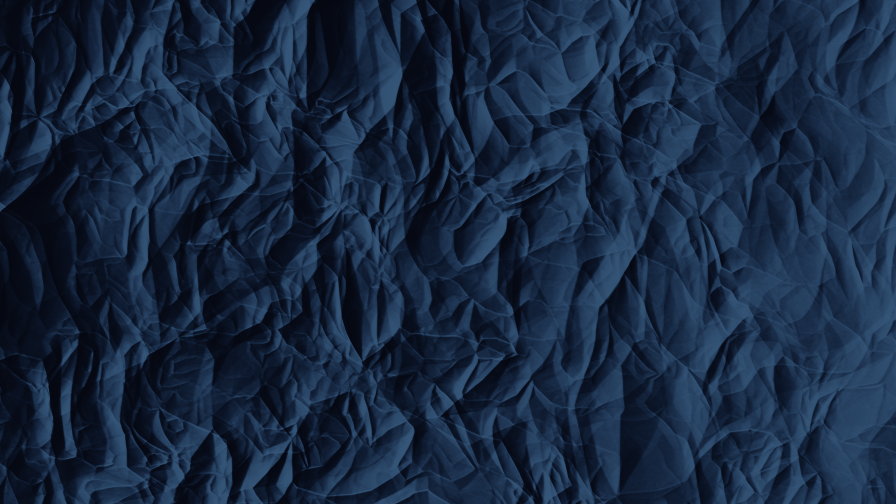
Give the GLSL for this texture, as a Shadertoy shader.

```glsl
// Crumpled navy paper under raking light from the left.
// Folded, bent triangle meshes are summed into a creased height field;
// its slope and crease sharpness are turned into a tone from black to blue.

float hash(vec2 p) {
    vec3 q = fract(p.xyx * 0.1031);
    q += dot(q, q.yzx + 33.33);
    return fract((q.x + q.y) * q.z);
}

// Random heights joined by flat triangles
float facets(vec2 p) {
    vec2 s = p + (p.x + p.y) * 0.366;
    vec2 cell = floor(s), f = s - cell;
    vec2 corner = f.x > f.y ? vec2(1, 0) : vec2(0, 1);
    float hi = max(f.x, f.y), lo = min(f.x, f.y);
    return hash(cell) * (1.0 - hi) + hash(cell + corner) * (hi - lo) + hash(cell + 1.0) * lo;
}

// Soft value noise
float cloud(vec2 p) {
    vec2 cell = floor(p), f = p - cell;
    f = f * f * (3.0 - 2.0 * f);
    float low = mix(hash(cell), hash(cell + vec2(1, 0)), f.x);
    float high = mix(hash(cell + vec2(0, 1)), hash(cell + 1.0), f.x);
    return mix(low, high, f.y);
}

// Height of the sheet: long folds first, then smaller creases
float paperHeight(vec2 p, float roughness) {
    float height = 0.0, freq = 3.5;
    vec2 sway = vec2(cloud(p * 6.0 + 31.0), cloud(p * 6.0 + 57.0));
    vec2 q = p * vec2(1.1, 0.9) + 0.07 * sway + 3.0;
    for (int k = 0; k < 4; k++) {
        vec2 s = q * freq + 17.0 * float(k);
        vec2 bend = vec2(facets(s * 0.8 + 5.3), facets(s * 0.8 + 41.7));
        float v = facets(s + 0.75 * bend);
        // Sharp crests that flatten out into the facets beside them
        float rise = abs(2.0 * v - 1.0);
        float steepness = k == 0 ? 0.7 : k == 1 ? 1.0 : k == 2 ? 0.85 : 0.55 * roughness;
        height += steepness * 0.68 * (0.5 * rise * rise - rise) / freq;
        q = mat2(0.8, -0.6, 0.6, 0.8) * q;
        freq *= 1.95;
    }
    return height;
}

// Light level, roughly a unit normal spread around zero
float lightLevel(vec2 p, float x) {
    float calmSide = smoothstep(0.5, 1.0, x);
    float roughness = mix(0.45, 1.25, smoothstep(0.25, 0.7, cloud(p * 4.5 + 9.0)));
    roughness *= 1.0 - 0.3 * calmSide;

    vec2 away = 0.003 * vec2(0.97, -0.24), side = vec2(-away.y, away.x);
    float here = paperHeight(p, roughness);
    float ahead = paperHeight(p + away, roughness);
    float behind = paperHeight(p - away, roughness);
    float beside = paperHeight(p + side, roughness) + paperHeight(p - side, roughness);
    float slope = (ahead - behind) / 0.006;
    float crease = (4.0 * here - ahead - behind - beside) / 0.003;

    float level = 1.1 * slope;
    level += 0.38 * max(crease, 0.0) + 0.2 * min(crease, 0.0);
    level *= 1.0 - 0.4 * calmSide;

    // Broad pools of shade, bright right side, dark left edge
    level += 1.5 * (cloud(p * 2.6 + 2.0) - 0.5);
    level += 1.15 * calmSide - 0.5 - 0.55 * smoothstep(0.12, 0.0, x);
    return level + 0.15 * (cloud(p * 240.0) - 0.5);
}

vec3 navy(float tone) {
    return vec3(0.02, 0.03, 0.065)
         + tone * vec3(0.06, 0.17, 0.33)
         + tone * tone * vec3(0.13, 0.14, 0.08);
}

void mainImage(out vec4 fragColor, in vec2 fragCoord) {
    vec3 color = vec3(0);
    // Four samples smooth the crease edges
    for (int i = 0; i < 4; i++) {
        vec2 point = fragCoord + 0.5 * vec2(i % 2, i / 2) - 0.25;
        float level = lightLevel(point / iResolution.y, point.x / iResolution.x);
        color += 0.25 * navy(1.0 / (1.0 + exp(-1.6 * level)));
    }
    fragColor = vec4(color, 1);
}
```
